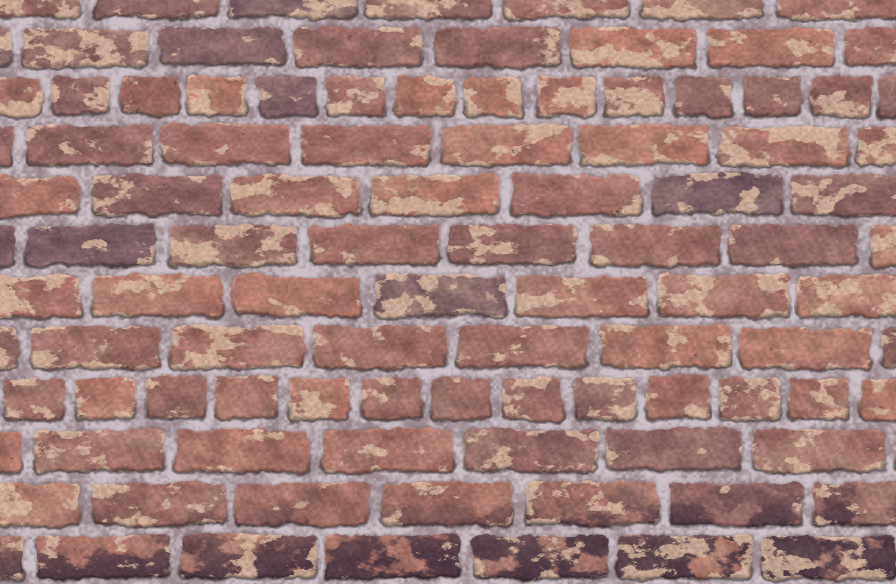
Give the GLSL for this texture, as a Shadertoy shader.

```glsl
// Weathered red brick wall: stretcher courses, two header courses, pale mortar, sooty base.

const float JOINT = 0.0165;                       // mortar width, in canvas heights
const vec3 MORTAR_DARK  = vec3(0.60, 0.53, 0.55);
const vec3 MORTAR_LIGHT = vec3(0.80, 0.75, 0.78);
const vec3 BRICK_BROWN  = vec3(0.54, 0.39, 0.39);
const vec3 BRICK_RED    = vec3(0.69, 0.46, 0.41);
const vec3 PLUM         = vec3(0.43, 0.34, 0.38);
const vec3 CREAM        = vec3(0.83, 0.71, 0.62);
const vec3 SOOT         = vec3(0.27, 0.20, 0.25);

float hash(vec2 p) {
    return fract(sin(dot(p, vec2(127.1, 311.7))) * 43758.5453);
}

float noise(vec2 p) {
    vec2 i = floor(p), f = fract(p);
    f = f * f * (3.0 - 2.0 * f);
    return mix(mix(hash(i), hash(i + vec2(1, 0)), f.x),
               mix(hash(i + vec2(0, 1)), hash(i + vec2(1, 1)), f.x), f.y);
}

float fbm(vec2 p) {
    float sum = 0.0, amp = 0.5;
    for (int i = 0; i < 5; i++) {
        sum += amp * noise(p);
        p = mat2(1.6, 1.2, -1.2, 1.6) * p + 7.3;
        amp *= 0.55;
    }
    return sum / 1.055;
}

float roundBox(vec2 p, vec2 halfSize, float radius) {
    vec2 q = abs(p) - halfSize + radius;
    return length(max(q, 0.0)) + min(max(q.x, q.y), 0.0) - radius;
}

// Course number at a drop from the top; courses grow slightly taller downwards.
float courseAt(float drop) {
    const float A = 0.0829, B = 0.0004;
    return 1.0 + (sqrt(A * A + 4.0 * B * (drop - 0.0388)) - A) / (2.0 * B);
}

// Left joint of a course: alternating half bond, with its own offset for headers.
float courseStart(float row, bool header) {
    if (header) return 0.065 + 0.0066 * row;
    return mod(row, 2.0) > 0.5 ? 0.024 + 0.0024 * row : 0.148;
}

vec3 mortarColor(vec2 p) {
    float tone = fbm(p * 30.0) + 0.35 * (noise(p * 190.0) - 0.5);
    return mix(MORTAR_DARK, MORTAR_LIGHT, smoothstep(0.15, 0.75, tone));
}

vec3 brickColor(vec2 p, vec2 id, float edge) {
    vec2 q = p + 3.7 * id;                        // separate pattern on every brick
    float tint = hash(id + 4.0), wear = hash(id + 9.0);
    float base = smoothstep(0.80, 0.97, 1.0 - p.y + 0.06 * (p.x - 0.77));

    // Fired clay with mottling
    vec3 col = mix(BRICK_BROWN, BRICK_RED, tint);
    col = mix(col, PLUM, 0.75 * step(0.92, hash(id + 17.0)));
    col *= 0.74 + 0.52 * fbm(q * vec2(30.0, 45.0));

    // Soot gathers near the foot of the wall
    float sootNoise = fbm(q * vec2(17.0, 26.0) + 31.0);
    float soot = smoothstep(0.52, 0.64, sootNoise + 0.24 * base - 0.05) * base;
    col = mix(col, SOOT, 0.9 * soot);

    // Thin lime haze, then flaked cream patches, denser along the edges
    float haze = smoothstep(0.35, 0.75, fbm(q * vec2(11.0, 20.0) + 5.0));
    col = mix(col, CREAM, 0.42 * haze * (0.35 + 0.65 * wear) * (1.0 - 0.6 * soot));
    float flakes = fbm(q * vec2(24.0, 38.0) + 13.0) + 0.17 * (wear - 0.5);
    flakes += 0.06 * smoothstep(-0.016, 0.0, edge);
    col = mix(col, CREAM, 0.85 * smoothstep(0.57, 0.66, flakes));

    // Small dark pits and grain
    float pits = smoothstep(0.76, 0.86, fbm(q * 62.0 + 21.0));
    col = mix(col, SOOT, 0.6 * pits);
    return col * (0.92 + 0.16 * noise(q * 210.0));
}

void mainImage(out vec4 fragColor, in vec2 fragCoord) {
    vec2 p = fragCoord / iResolution.y;

    // Locate the brick
    float course = courseAt(1.0 - p.y + 0.004 * (noise(p * 5.0) - 0.5));
    float row = floor(course);
    bool header = mod(row, 6.0) == 2.0;
    float pitch = (0.234 + 0.00136 * row) * (header ? 0.5 : 1.0);
    float along = (p.x - courseStart(row, header)) / pitch;
    vec2 id = vec2(floor(along), row);
    vec2 size = vec2(pitch, 0.0825 + 0.0008 * row);
    vec2 jitter = vec2(hash(id), hash(id + 2.5)) - 0.5;

    // Brick outline with chipped edges; local y points down
    vec2 local = (fract(vec2(along, course)) - 0.5) * size + jitter * vec2(0.006, 0.003);
    vec2 halfSize = 0.5 * (size - JOINT) - vec2(0.003, 0.001) * hash(id + 6.0);
    float chips = 0.016 * (fbm(p * 30.0 + id) - 0.5) + 0.003 * (noise(p * 120.0) - 0.5);
    float edge = roundBox(local, halfSize, 0.008) + chips;

    // Light from above: shaded lower edges, lit upper rims
    float side = local.y / halfSize.y;
    float lower = smoothstep(-0.1, 0.9, side);
    float rim = smoothstep(-0.007, 0.0, edge);
    vec3 brick = brickColor(p, id, edge);
    brick *= 1.0 - 0.32 * rim * lower + 0.06 * rim * smoothstep(0.2, 0.9, -side);
    vec3 mortar = mortarColor(p);
    mortar *= 1.0 - smoothstep(0.006, 0.0, edge) * (0.12 + 0.36 * lower);

    float blur = max(0.0015, 0.75 / iResolution.y);
    vec3 col = mix(brick, mortar, smoothstep(-blur, blur, edge));
    fragColor = vec4(clamp(col, 0.0, 1.0), 1.0);
}
```
